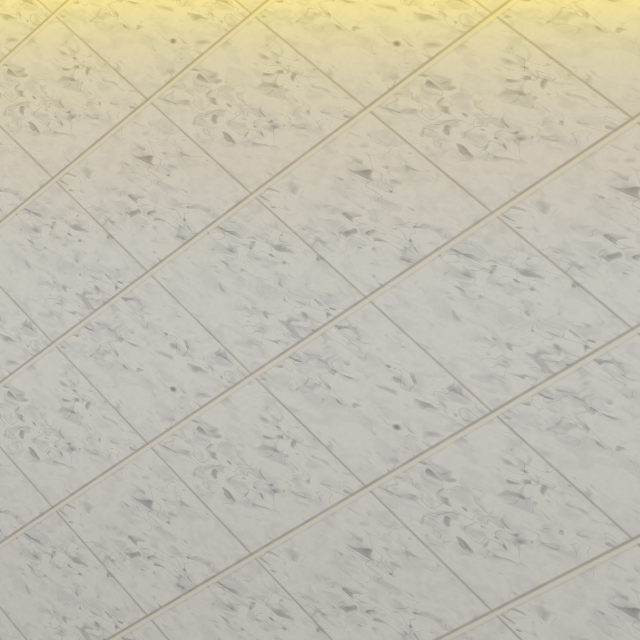
Write a WebGL 2 fragment shader that draws this texture.

```glsl
#version 300 es
precision highp float;

uniform vec2 u_resolution;
out vec4 fragColor;

const vec3 STONE = vec3(0.775, 0.766, 0.738);
const vec3 GROUT_LIGHT = vec3(0.785, 0.763, 0.705);
const vec3 GROUT_DARK = vec3(0.62, 0.60, 0.555);
const vec3 LAMP_GLOW = vec3(0.165, 0.125, -0.115);
const vec3 WARM_TINT = vec3(0.026, 0.006, -0.028);

float hash(vec2 p) {
    vec3 q = fract(p.xyx * vec3(0.1031, 0.1030, 0.0973));
    q += dot(q, q.yzx + 33.33);
    return fract((q.x + q.y) * q.z);
}

float noise(vec2 p) {
    vec2 cell = floor(p), t = fract(p);
    t = t * t * (3.0 - 2.0 * t);
    float low = mix(hash(cell), hash(cell + vec2(1, 0)), t.x);
    float high = mix(hash(cell + vec2(0, 1)), hash(cell + vec2(1, 1)), t.x);
    return mix(low, high, t.y);
}

float fbm(vec2 p) {
    float sum = 0.0, weight = 0.55;
    for (int i = 0; i < 3; i++) {
        sum += weight * noise(p);
        p = mat2(1.6, 1.2, -1.2, 1.6) * p + 17.3;
        weight *= 0.5;
    }
    return sum / 0.9625;
}

// Tile coordinates of the tilted floor; the grid recedes to the left
vec2 floorGrid(vec2 uv) {
    float spacing = 0.079 * (uv.x + 3.172);
    float column = (3.887 - 1.0 / spacing) / 0.1694;
    float row = (0.9766 - uv.y) / spacing;
    return vec2(row + 0.5 * column, row - 0.5 * column);
}

// Soft-edged stripe between two signed offsets
float stripe(float d, float from, float to, float soft) {
    return smoothstep(from - soft, from + soft, d)
         * (1.0 - smoothstep(to - soft, to + soft, d));
}

// Slanted grain space, stretched along the direction of the marks
vec2 grainSpace(vec2 local, float kind) {
    vec2 p = vec2(local.x - local.y, 0.5 * (local.x + local.y)) * vec2(0.165, 0.285);
    p = mat2(0.94, -0.34, 0.34, 0.94) * p;
    return p * vec2(72.0, 125.0) + 20.0 + kind * vec2(37.0, 53.0);
}

// Smudges, curled veins and small dark flecks
vec3 stoneMarks(vec2 q) {
    float area = smoothstep(0.34, 0.68, fbm(q * 0.2 + 9.0));
    q += 1.3 * (vec2(noise(q * 0.6), noise(q * 0.6 + 71.0)) - 0.5);
    float smudge = smoothstep(0.40, 0.78, fbm(q * 0.75));
    float vein = 1.0 - smoothstep(0.0, 0.07, abs(noise(q * 0.8 + 31.0) - 0.55));
    float fleck = smoothstep(0.70, 0.98, noise(q * 1.1 + 57.0));
    return vec3(0.058, 0.052, 0.043) * smudge * (0.4 + 0.6 * area)
         + vec3(0.052, 0.051, 0.048) * vein * area
         + vec3(0.140, 0.136, 0.126) * fleck * (0.15 + 0.85 * area);
}

// One dark pit, only on the last of the four tile kinds
float pit(vec2 local, float kind) {
    float d = length(local - vec2(0.77, 0.53));
    return step(2.5, kind) * (1.0 - smoothstep(0.004, 0.032, d));
}

// Warm lamp light at the top, falling to shade at the bottom
vec3 lighting(vec2 uv) {
    float depth = 1.0 - uv.y;
    float sway = 0.85 + 0.3 * noise(vec2(uv.x * 3.5, 4.0));
    vec3 glow = LAMP_GLOW * exp(-depth / (0.092 * sway));
    vec3 warm = WARM_TINT * (1.0 - smoothstep(0.12, 0.52, depth));
    float shade = 0.042 * smoothstep(0.5, 1.0, depth) * (1.1 - 0.3 * uv.x);
    return glow + warm - shade;
}

void main() {
    vec2 uv = gl_FragCoord.xy / u_resolution;
    vec2 grid = floorGrid(uv);
    vec2 tile = floor(grid);
    vec2 local = grid - tile;
    float kind = mod(tile.x + tile.y, 4.0);

    // Stone surface
    vec3 color = STONE - stoneMarks(grainSpace(local, kind));
    color = mix(color, vec3(0.47, 0.45, 0.41), 0.75 * pit(local, kind));
    color += 0.014 * (noise(uv * 190.0) - 0.5);

    // Wide joints one way, thin joints the other
    vec2 d = grid - round(grid);
    vec2 soft = max(0.8 * fwidth(grid), vec2(0.008));
    float wear = 0.7 + 0.3 * noise(grid * 14.0);
    color = mix(color, GROUT_LIGHT, 0.35 * stripe(d.y, 0.006, 0.018, soft.y));
    color = mix(color, GROUT_DARK, 0.85 * wear * stripe(d.y, -0.008, 0.006, soft.y));
    color = mix(color, GROUT_LIGHT, 0.9 * stripe(d.x, -0.010, 0.020, soft.x));
    color = mix(color, GROUT_DARK, wear * stripe(d.x, -0.023, -0.007, soft.x));
    color = mix(color, GROUT_DARK, 0.30 * wear * stripe(d.x, 0.019, 0.028, soft.x));

    fragColor = vec4(clamp(color + lighting(uv), 0.0, 1.0), 1.0);
}
```
